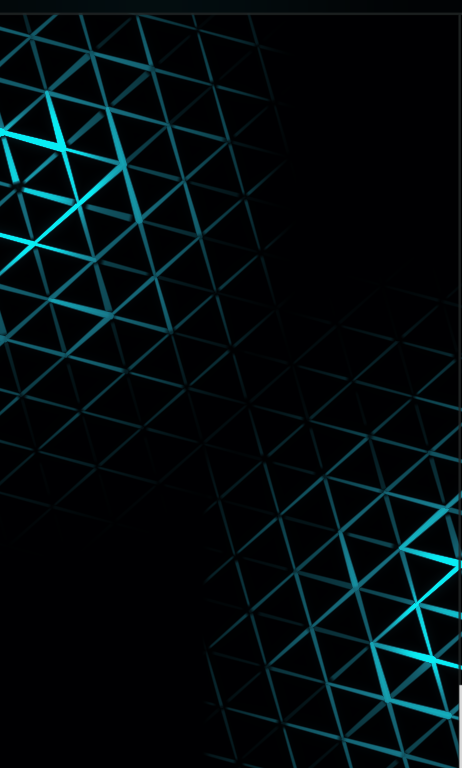
This background is drawn by a WebGL 2 fragment shader. Its source:

```glsl
#version 300 es
precision highp float;
// A dark panel crossed by a skewed triangular lattice of teal struts.
// Two glowing hubs light the lattice; struts that point at a hub are dimmed,
// so the outer cells open into rhombi. A thin frame closes the panel.

uniform vec2 u_resolution;
out vec4 fragColor;

const vec3 BACKDROP = vec3(0.0, 0.001, 0.006);
const vec3 TEAL = vec3(0.14, 0.68, 0.78);
const vec3 CYAN = vec3(0.03, 0.93, 0.95);

// Lattice in units of canvas height, y pointing down
const vec2 ORIGIN = vec2(0.0234, 0.2448);
const vec2 AXIS_A = vec2(0.0790, 0.0211);
const vec2 AXIS_B = vec2(0.0207, 0.0727);

float hash(vec2 p) {
    vec3 q = fract(vec3(p.xyx) * 0.1031);
    q += dot(q, q.yzx + 33.33);
    return fract((q.x + q.y) * q.z);
}

vec2 latticePoint(vec2 index) {
    return ORIGIN + index.x * AXIS_A + index.y * AXIS_B;
}

// Broad falloff plus a bright core around a hub
float hubGlow(float d) {
    return 0.64 * (1.0 - smoothstep(0.12, 0.49, d)) + 0.5 * exp(-pow(d / 0.095, 4.0));
}

// x: distance from the segment, y: position along it from 0 to 1
vec2 segment(vec2 p, vec2 a, vec2 b) {
    vec2 ab = b - a;
    float t = clamp(dot(p - a, ab) / dot(ab, ab), 0.0, 1.0);
    return vec2(length(p - a - ab * t), t);
}

// Light of one strut as seen from a hub
float strut(vec2 p, vec2 a, vec2 b, vec2 hub, float seed, float pixel) {
    vec2 toMid = 0.5 * (a + b) - hub;
    float d = length(toMid);
    float far = smoothstep(0.14, 0.32, d);
    float radial = smoothstep(0.8, 0.96, abs(dot(toMid / d, normalize(b - a))));

    // Radial struts are weaker; all vary a little
    float level = hubGlow(length(p - hub)) * mix(0.75, 1.12, seed);
    level *= mix(1.0, mix(0.62, 0.16, far), radial);

    // Tapered body with gaps at the joints
    vec2 s = segment(p, a, b);
    float along = seed > 0.5 ? s.y : 1.0 - s.y;
    float width = mix(0.0027, 0.0017, far) * mix(0.75, 1.25, along);
    width *= 1.0 + 0.5 * step(0.7, seed) * (1.0 - far);
    float body = 1.0 - smoothstep(width - pixel, width + pixel, s.x);
    float gap = 0.02 + 0.11 * far * fract(seed * 7.3) + 0.14 * radial * fract(seed * 3.7);
    float ends = smoothstep(gap - 0.03, gap + 0.06, min(s.y, 1.0 - s.y) + 0.03);
    float halo = 0.13 * exp(-s.x * 160.0) * level * level;
    return level * body * mix(1.0, ends, max(far, radial)) + halo;
}

// Brightest strut of the lattice around p for one hub
float lattice(vec2 p, vec2 hub, float pixel) {
    vec2 cell = floor(inverse(mat2(AXIS_A, AXIS_B)) * (p - ORIGIN));
    float light = 0.0;
    for (int j = -1; j <= 1; j++) {
        for (int i = -1; i <= 1; i++) {
            vec2 index = cell + vec2(i, j);
            vec2 a = latticePoint(index);
            for (int k = 0; k < 3; k++) {
                vec2 offset = k == 0 ? vec2(1, 0) : k == 1 ? vec2(0, 1) : vec2(1, -1);
                float seed = hash(index + 40.0 + float(k) * 17.0);
                light = max(light, strut(p, a, latticePoint(index + offset), hub, seed, pixel));
            }
        }
    }
    return light;
}

// Thin anti-aliased line at distance d
float hairline(float d, float pixel) {
    return 1.0 - smoothstep(0.0006, 0.0006 + 1.5 * pixel, abs(d));
}

void main() {
    float pixel = 1.0 / u_resolution.y;
    float aspect = u_resolution.x * pixel;
    vec2 p = vec2(gl_FragCoord.x, u_resolution.y - gl_FragCoord.y) * pixel;

    // Two lit regions of the same lattice
    float upper = lattice(p, ORIGIN, pixel) * (1.0 - smoothstep(0.31, 0.39, p.x));
    float lower = lattice(p, latticePoint(vec2(6.0)), pixel) * smoothstep(0.262, 0.276, p.x);
    float light = max(upper, lower);
    vec3 color = BACKDROP + mix(TEAL * light, CYAN, smoothstep(0.6, 1.0, light));

    // Top bar
    float barHeight = 0.018;
    float bar = 1.0 - smoothstep(barHeight - pixel, barHeight, p.y);
    float sheen = 1.0 - smoothstep(0.0, 0.38, abs(p.x - 0.2));
    color = mix(color, mix(vec3(0.005, 0.012, 0.018), vec3(0.01, 0.05, 0.06), sheen), bar);

    // Frame lines and the pale sliver at the lower right
    float inset = aspect - p.x;
    float frame = max(hairline(p.y - barHeight, pixel), hairline(inset - 0.003, pixel) * (1.0 - bar));
    color = mix(color, vec3(0.13, 0.15, 0.15), frame * 0.8);
    float sliver = smoothstep(0.892 - pixel, 0.892 + pixel, p.y)
                 * (1.0 - smoothstep(0.0035 - pixel, 0.0035 + pixel, inset));
    color = mix(color, vec3(0.85), sliver);

    fragColor = vec4(color, 1.0);
}
```
